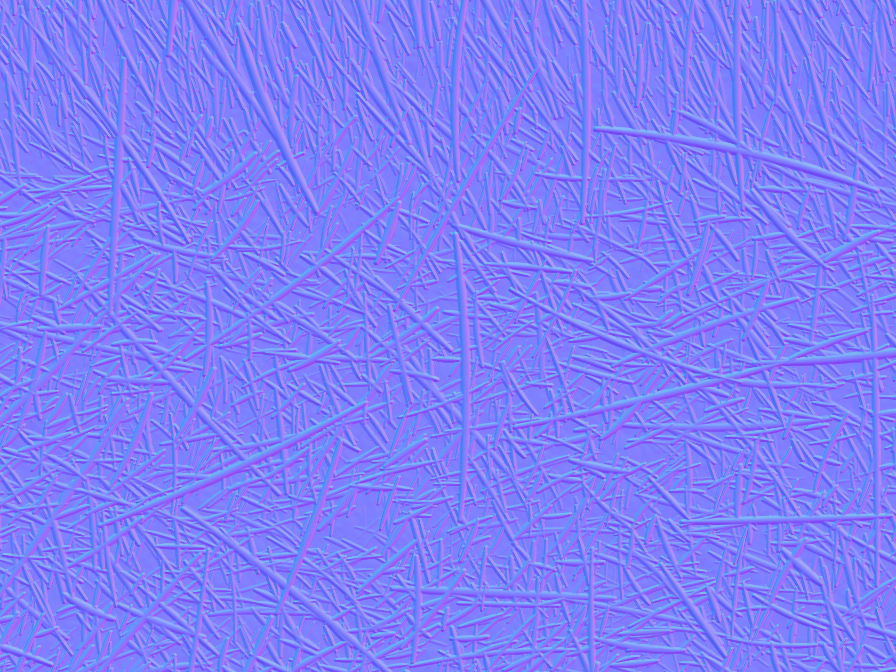
Write a Shadertoy shader that draws this texture map.

```glsl
const float TAP = 0.0012;            // half spacing of the slope samples
const float BULGE = 0.36;            // roundness of a straw
const float EDGE_POWER = 3.0;        // higher gives flatter tops, steeper sides
const float LEVEL_SPREAD = 0.0032;   // height range of the pile
const float TILT_LIMIT = 0.72;       // strongest lean of the normal
const float TOP_ANGLE = 1.85;        // main direction near the upper edge
const float TOP_SPREAD = 0.45;
const float MIXED_SPREAD = 1.25;
const float GROUND_RELIEF = 0.0009;
const float PI = 3.14159265;

// Four random values in 0..1 for a cell, an index and a seed
vec4 hash4(ivec2 cell, int index, int seed) {
    uvec4 v = uvec4(ivec4(cell, index, seed)) * 1664525u + 1013904223u;
    v += v.yzxy * v.wxyz;
    v ^= v >> 16u;
    v += v.yzxy * v.wxyz;
    return vec4(v >> 8u) / 16777216.0;
}

float noise(vec2 p) {
    ivec2 i = ivec2(floor(p));
    vec2 f = fract(p);
    f = f * f * (3.0 - 2.0 * f);
    float low = mix(hash4(i, 0, 9).x, hash4(i + ivec2(1, 0), 0, 9).x, f.x);
    float high = mix(hash4(i + ivec2(0, 1), 0, 9).x, hash4(i + ivec2(1, 1), 0, 9).x, f.x);
    return mix(low, high, f.y);
}

// Steep straws along the top, wandering directions below
float strawAngle(vec2 centre, float pick) {
    float top = smoothstep(0.62, 0.88, centre.y + 0.15 * (noise(centre * 4.0) - 0.5));
    float wander = 1.5 * PI * noise(centre * 2.6 + 7.0);
    float spread = mix(MIXED_SPREAD, TOP_SPREAD, top);
    return mix(wander, TOP_ANGLE, top) + spread * (2.0 * pick - 1.0);
}

// Height of one tapered, slightly bent straw at four sample points
vec4 straw(vec4 x, vec4 y, float angle, float halfLength, float halfWidth, float bend) {
    float c = cos(angle), s = sin(angle);
    vec4 along = c * x + s * y;
    vec4 t = along / halfLength;
    vec4 across = c * y - s * x + bend * halfLength * t * t;
    vec4 past = max(abs(along) - halfLength, 0.0);
    vec4 width = halfWidth * (1.0 - 0.45 * min(t * t, 1.0));
    vec4 q = sqrt(past * past + across * across) / width;
    return BULGE * halfWidth * (1.0 - pow(q, vec4(EDGE_POWER)));
}

// Piles one size of straw onto the height samples
void pileStraws(inout vec4 height, vec4 x, vec4 y, float cellSize, int count,
                vec2 widthRange, float lift, int seed) {
    vec2 p = vec2(x.x + x.y, y.x + y.z) * 0.5;
    ivec2 home = ivec2(floor(p / cellSize));
    for (int j = -1; j <= 1; j++)
    for (int i = -1; i <= 1; i++)
    for (int k = 0; k < count; k++) {
        ivec2 cell = home + ivec2(i, j);
        vec4 place = hash4(cell, k, seed);
        vec4 form = hash4(cell, k, seed + 50);
        vec2 centre = (vec2(cell) + place.xy) * cellSize;
        float angle = strawAngle(centre, place.z);
        float halfLength = cellSize * mix(0.35, 0.88, form.x);
        float halfWidth = mix(widthRange.x, widthRange.y, form.y * form.y);
        vec4 dx = x - centre.x, dy = y - centre.y;
        vec4 top = straw(dx, dy, angle, halfLength, halfWidth, 0.16 * (form.z - 0.5));
        // Each straw rests on the pile with a small slope of its own
        vec4 rest = (dx * (form.w - 0.5) + dy * (form.z - 0.5)) * 0.02 / (1.0 + 8.0 * cellSize);
        height = max(height, top + rest + lift + LEVEL_SPREAD * place.w);
    }
}

void mainImage(out vec4 fragColor, in vec2 fragCoord) {
    vec2 p = fragCoord / iResolution.y;
    vec4 x = p.x + TAP * vec4(-1.0, 1.0, -1.0, 1.0);
    vec4 y = p.y + TAP * vec4(-1.0, -1.0, 1.0, 1.0);

    // Uneven ground
    vec4 height;
    for (int k = 0; k < 4; k++) {
        vec2 s = vec2(x[k], y[k]);
        height[k] = GROUND_RELIEF * (noise(s * 45.0) + 0.4 * noise(s * 130.0));
    }

    // Chips, stalks and long straws
    pileStraws(height, x, y, 0.042, 4, vec2(0.0018, 0.0038), 0.0, 1);
    pileStraws(height, x, y, 0.095, 4, vec2(0.0022, 0.0055), 0.0002, 2);
    pileStraws(height, x, y, 0.250, 2, vec2(0.0034, 0.0068), 0.0010, 3);

    // Slope to normal, with steep sides softly limited
    vec2 slope = vec2(height.y + height.w - height.x - height.z,
                      height.z + height.w - height.x - height.y) / (4.0 * TAP);
    vec2 tilt = -slope * TILT_LIMIT / (TILT_LIMIT + length(slope));
    vec3 normal = vec3(tilt, sqrt(1.0 - dot(tilt, tilt)));
    fragColor = vec4(0.5 + 0.5 * normal, 1.0);
}
```
